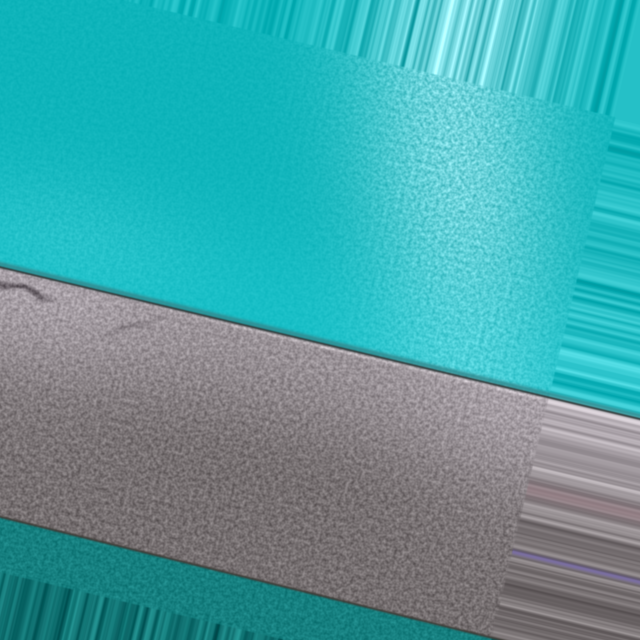
Reproduce this texture procedurally as a three.js fragment shader.

```glsl
// Tilted teal and grey metallic panels with grainy sheen and streaked borders
varying vec2 vUv;

vec2 gradientAt(vec2 cell) {
  float h = fract(sin(dot(cell, vec2(127.1, 311.7))) * 43758.5);
  return vec2(cos(6.2832 * h), sin(6.2832 * h));
}

float gradientNoise(vec2 p) {
  vec2 i = floor(p), f = fract(p);
  vec2 w = f * f * f * (f * (f * 6.0 - 15.0) + 10.0);
  vec2 e = vec2(1.0, 0.0);
  float low = mix(dot(gradientAt(i), f), dot(gradientAt(i + e.xy), f - e.xy), w.x);
  float high = mix(dot(gradientAt(i + e.yx), f - e.yx), dot(gradientAt(i + e.xx), f - e.xx), w.x);
  return mix(low, high, w.y);
}

// Soft band around zero
float band(float d, float width) {
  return exp(-d * d / (width * width));
}

vec3 tealPanel(vec2 q, float grain, float streak, float smear) {
  float sheen = band(q.x - 0.49 - 0.3 * (1.0 - q.y), 0.16) * mix(0.45, 0.8, smoothstep(0.57, 0.9, q.y));
  sheen += 0.14 * band(q.x + 0.03, 0.2) * band(q.y - 0.64, 0.1);
  vec3 color = mix(vec3(0.055, 0.705, 0.73), vec3(0.53, 0.86, 0.89), sheen);
  color += vec3(0.03, 0.04, 0.045) * band(q.y - 0.58, 0.14);
  color += grain * vec3(0.17, 0.11, 0.11) * (0.2 + 1.3 * sheen);
  return color + smear * streak * vec3(0.3, 0.2, 0.2) * (0.55 + sheen);
}

vec3 greyPanel(vec2 q, float grain, float streak, float smear) {
  float light = 0.75 * smoothstep(0.34, 0.57, q.y);
  light += 0.35 * band(q.x + 0.08, 0.2) * smoothstep(0.2, 0.5, q.y);
  light += 0.3 * band(q.x - 0.72, 0.17) * smoothstep(0.2, 0.5, q.y);
  vec3 color = mix(vec3(0.46, 0.435, 0.44), vec3(0.65, 0.62, 0.645), light);
  color += grain * 0.13 + smear * streak * 0.16;

  // Tinted streaks on the right border
  color = mix(color, vec3(0.49, 0.44, 0.68), 0.8 * smear * band(q.y - 0.319, 0.004));
  color = mix(color, vec3(0.57, 0.46, 0.49), 0.6 * smear * band(q.y - 0.42, 0.012));
  color += 0.12 * smear * band(q.y - 0.455, 0.003);

  // Creases in the upper left corner
  float wobble = 0.012 * gradientNoise(q * 28.0);
  float crease = band(q.y - 0.543 + 0.12 * (q.x + 0.1) + wobble, 0.005);
  color -= 0.3 * crease * (1.0 - smoothstep(-0.08, -0.02, q.x));
  float fold = band(q.y - 0.525 - 0.5 * (q.x - 0.09) + wobble, 0.005);
  return color - 0.09 * fold * band(q.x - 0.08, 0.04);
}

void main() {
  // Panel axes: x runs along the seams, y across them
  vec2 p = vec2(dot(vUv, vec2(0.973, -0.231)), dot(vUv, vec2(0.231, 0.973)));

  // Clamping stretches the outermost grain into streaks
  vec2 q = vec2(min(p.x, 0.745), clamp(p.y, 0.105, 1.015));
  float smear = smoothstep(0.0, 0.004, length(p - q));
  float grain = gradientNoise(q * 145.0) + 0.8 * gradientNoise(q * 245.0 + 17.0);
  float streak = gradientNoise(q * 62.0 + 5.3) + gradientNoise(q * 135.0 + 9.7);

  vec3 teal = tealPanel(q, grain, streak, smear);
  vec3 grey = greyPanel(q, grain, streak, smear);
  vec3 shade = vec3(0.085, 0.5, 0.5) - 0.05 * smear * vec3(0.4, 1.0, 1.0);
  shade += grain * vec3(0.06, 0.08, 0.08) + smear * streak * vec3(0.1, 0.19, 0.18);

  float upper = p.y - 0.567;
  float lower = p.y - 0.187 + 0.008 * p.x;
  vec3 color = mix(grey, teal, smoothstep(-0.001, 0.001, upper));
  color = mix(shade, color, smoothstep(-0.0012, 0.0012, lower));

  // Upper seam: muted bevel, dark gap and pale lip
  color = mix(color, vec3(0.2, 0.54, 0.56), 0.8 * band(upper - 0.005, 0.004));
  color = mix(color, vec3(0.2, 0.23, 0.23), 0.85 * band(upper, 0.0022));
  color += 0.13 * band(upper + 0.005, 0.0025) * smoothstep(0.05, 0.35, p.x);

  // Lower seam: brown gap
  color = mix(color, vec3(0.24, 0.23, 0.21), 0.8 * band(lower, 0.0024));
  gl_FragColor = vec4(clamp(color, 0.0, 1.0), 1.0);
}
```
